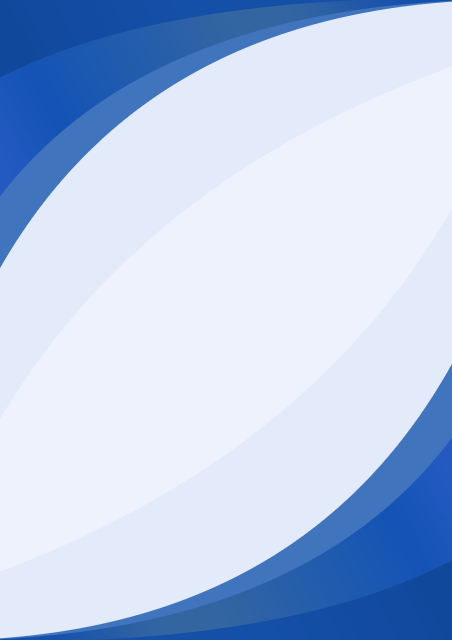
This background is drawn by a WebGL 1 fragment shader. Its source:

```glsl
precision highp float;

uniform vec2 u_resolution;

// Coverage below a quadratic Bezier running from (0, start) to (1, end).
// p.y is measured downwards from the top edge.
float belowArc(vec2 p, float start, vec2 control, float end) {
    float root = sqrt(control.x * control.x + (1.0 - 2.0 * control.x) * p.x);
    float t = p.x / (control.x + root);
    float s = 1.0 - t;
    float height = s * s * start + 2.0 * s * t * control.y + t * t * end;

    // Divide by the gradient length to get an even, one-pixel edge
    float rise = s * (control.y - start) + t * (end - control.y);
    float slope = rise / root * u_resolution.y / u_resolution.x;
    float pixels = (p.y - height) * u_resolution.y / sqrt(1.0 + slope * slope);
    return clamp(pixels + 0.5, 0.0, 1.0);
}

// Diagonal sheen of the broad ribbon
vec3 ribbonColor(float along) {
    vec3 color = mix(vec3(0.14, 0.35, 0.76), vec3(0.08, 0.33, 0.71),
                     smoothstep(-0.22, 0.0, along));
    color = mix(color, vec3(0.20, 0.40, 0.63), clamp(along / 0.5, 0.0, 1.0));
    return mix(color, vec3(0.08, 0.31, 0.68), smoothstep(0.58, 0.95, along));
}

void main() {
    vec2 p = gl_FragCoord.xy / u_resolution;
    p.y = 1.0 - p.y;

    // Half-turn symmetry, with the lower corner slightly taller
    if (0.5 * p.x + p.y > 0.75) p = (1.0 - p) / vec2(1.0, 1.03);

    float along = p.x - 0.78 * p.y;

    // Dark corner, then each layer towards the pale centre
    vec3 color = mix(vec3(0.06, 0.28, 0.60), vec3(0.08, 0.31, 0.66),
                     clamp((along + 0.1) / 0.5, 0.0, 1.0));
    color = mix(color, ribbonColor(along),
                belowArc(p, 0.121, vec2(0.351, -0.005), -0.0026));
    color = mix(color, vec3(0.25, 0.46, 0.745),
                belowArc(p, 0.307, vec2(0.306, 0.026), 0.0013));
    color = mix(color, vec3(0.892, 0.920, 0.982),
                belowArc(p, 0.419, vec2(0.310, 0.0365), 0.0026));
    color = mix(color, vec3(0.930, 0.948, 0.993),
                belowArc(p, 0.655, vec2(0.312, 0.281), 0.104));

    gl_FragColor = vec4(color, 1.0);
}
```
